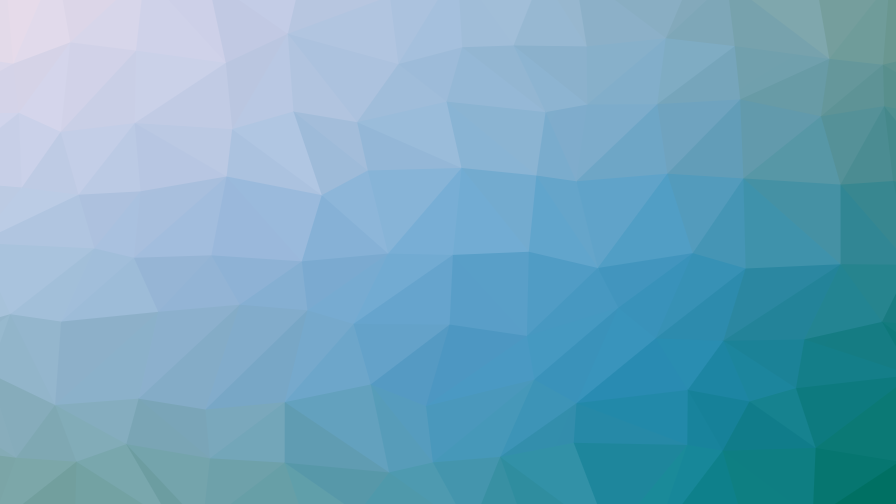
A WebGL 2 fragment shader for this background:

```glsl
#version 300 es
precision highp float;

uniform vec2 u_resolution;
out vec4 outColor;

const vec2 GRID = vec2(12.0, 7.32);
const vec2 GRID_SHIFT = vec2(0.0, 0.68);

vec2 hash2(vec2 p) {
    vec3 q = fract(p.xyx * vec3(0.1031, 0.1030, 0.0973));
    q += dot(q, q.yzx + 33.33);
    return fract((q.xx + q.yz) * q.zy);
}

float cross2(vec2 a, vec2 b) {
    return a.x * b.y - a.y * b.x;
}

// Piecewise blend of five evenly spaced colours
vec3 ramp(float t, vec3 a, vec3 b, vec3 c, vec3 d, vec3 e) {
    float s = clamp(t, 0.0, 1.0) * 4.0;
    vec3 color = mix(a, b, clamp(s, 0.0, 1.0));
    color = mix(color, c, clamp(s - 1.0, 0.0, 1.0));
    color = mix(color, d, clamp(s - 2.0, 0.0, 1.0));
    return mix(color, e, clamp(s - 3.0, 0.0, 1.0));
}

// Lavender to blue to green, with uv.y measured from the top
vec3 backdrop(vec2 uv) {
    vec3 top = ramp(uv.x, vec3(0.93, 0.88, 0.93), vec3(0.78, 0.80, 0.90),
        vec3(0.65, 0.75, 0.86), vec3(0.53, 0.68, 0.76), vec3(0.46, 0.62, 0.59));
    vec3 upper = ramp(uv.x, vec3(0.81, 0.82, 0.91), vec3(0.74, 0.79, 0.89),
        vec3(0.59, 0.73, 0.85), vec3(0.46, 0.66, 0.78), vec3(0.33, 0.56, 0.56));
    vec3 middle = ramp(uv.x, vec3(0.69, 0.78, 0.88), vec3(0.59, 0.71, 0.85),
        vec3(0.42, 0.66, 0.82), vec3(0.27, 0.60, 0.76), vec3(0.16, 0.51, 0.55));
    vec3 lower = ramp(uv.x, vec3(0.56, 0.70, 0.78), vec3(0.51, 0.67, 0.78),
        vec3(0.31, 0.60, 0.77), vec3(0.14, 0.54, 0.69), vec3(0.04, 0.47, 0.47));
    vec3 bottom = ramp(uv.x, vec3(0.47, 0.64, 0.63), vec3(0.42, 0.62, 0.64),
        vec3(0.28, 0.59, 0.67), vec3(0.07, 0.52, 0.58), vec3(0.00, 0.44, 0.37));
    return ramp(uv.y, top, upper, middle, lower, bottom);
}

vec2 meshPoint(vec2 id) {
    return id + (hash2(id + 17.0) - 0.5) * vec2(0.68, 0.54);
}

float area(vec2 a, vec2 b, vec2 c) {
    return cross2(b - a, c - a);
}

// Signed distance from an edge, positive inside
float edgeDistance(vec2 p, vec2 a, vec2 b) {
    return cross2(b - a, p - a) / length(b - a);
}

// Flat facet colour in rgb, smooth coverage in alpha, premultiplied
vec4 facet(vec2 p, vec2 a, vec2 b, vec2 c, float pixel) {
    float d = min(edgeDistance(p, a, b), min(edgeDistance(p, b, c), edgeDistance(p, c, a)));
    float coverage = clamp(d / pixel + 0.5, 0.0, 1.0);
    vec2 center = (a + b + c) / 3.0;
    float tint = (hash2(center * 37.0 + 91.0).x - 0.5) * 0.028;
    return vec4(backdrop((center + GRID_SHIFT) / GRID) + tint, 1.0) * coverage;
}

void main() {
    vec2 uv = gl_FragCoord.xy / u_resolution;
    uv.y = 1.0 - uv.y;
    vec2 p = uv * GRID - GRID_SHIFT;
    float pixel = GRID.y / u_resolution.y;
    vec4 sum = vec4(backdrop(uv), 1.0) * 0.001;

    // Split each nearby cell along its better diagonal
    for (int y = -1; y <= 1; y++) {
        for (int x = -1; x <= 1; x++) {
            vec2 id = floor(p) + vec2(x, y);
            vec2 a = meshPoint(id);
            vec2 b = meshPoint(id + vec2(1, 0));
            vec2 c = meshPoint(id + vec2(1, 1));
            vec2 d = meshPoint(id + vec2(0, 1));
            if (min(area(a, b, c), area(a, c, d)) > min(area(a, b, d), area(b, c, d))) {
                sum += facet(p, a, b, c, pixel) + facet(p, a, c, d, pixel);
            } else {
                sum += facet(p, a, b, d, pixel) + facet(p, b, c, d, pixel);
            }
        }
    }
    outColor = vec4(clamp(sum.rgb / sum.a, 0.0, 1.0), 1.0);
}
```
